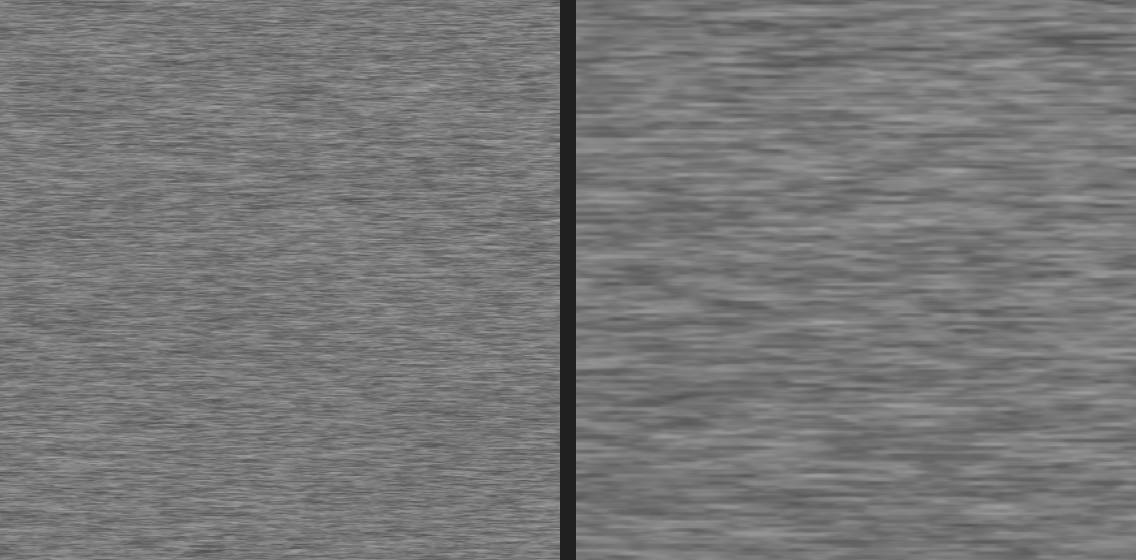
Left, the full canvas; right, a detail of the centre.
Reproduce this texture procedurally as a WebGL 2 fragment shader.

```glsl
#version 300 es
precision highp float;
// Brushed grey metal: crisp horizontal hairlines of several lengths and widths.

uniform vec2 u_resolution;
out vec4 fragColor;

const float BASE_GREY = 0.472;

// Integer hash of a cell and a layer seed, returned in 0..1.
float hash(ivec2 cell, int seed) {
    uint h = uint(cell.x) * 374761393u + uint(cell.y) * 668265263u + uint(seed) * 974634777u;
    h = (h ^ (h >> 15)) * 2246822519u;
    h = (h ^ (h >> 13)) * 3266489917u;
    h ^= h >> 16;
    return float(h >> 8) / 16777216.0;
}

// Step between neighbouring cells, softened only around the middle.
float crispBlend(float t, float margin) {
    return smoothstep(margin, 1.0 - margin, t);
}

// One-dimensional noise along a row, shifted by a random amount.
float rowNoise(float x, int row, int seed) {
    float shifted = x + 16.0 * hash(ivec2(-7, row), seed);
    int column = int(floor(shifted));
    float blend = crispBlend(fract(shifted), 0.15);
    return mix(hash(ivec2(column, row), seed), hash(ivec2(column + 1, row), seed), blend);
}

// Streaks centred on zero; cells holds the columns and rows across the canvas.
float streaks(vec2 uv, vec2 cells, int seed) {
    vec2 p = uv * cells;
    int row = int(floor(p.y));
    float blend = crispBlend(fract(p.y), 0.22);
    return mix(rowNoise(p.x, row, seed), rowNoise(p.x, row + 1, seed), blend) - 0.5;
}

void main() {
    vec2 uv = gl_FragCoord.xy / u_resolution;

    // Short grain that breaks up the hairlines
    float grey = BASE_GREY;
    grey += 0.070 * streaks(uv, vec2(105.0, 480.0), 1);

    // Hairline scratches
    grey += 0.122 * streaks(uv, vec2(44.0, 430.0), 2);
    grey += 0.098 * streaks(uv, vec2(24.0, 290.0), 3);

    // Wider brush marks and a faint sheen
    grey += 0.052 * streaks(uv, vec2(13.0, 135.0), 4);
    grey += 0.020 * streaks(uv, vec2(5.0, 40.0), 5);

    fragColor = vec4(vec3(grey), 1.0);
}
```
